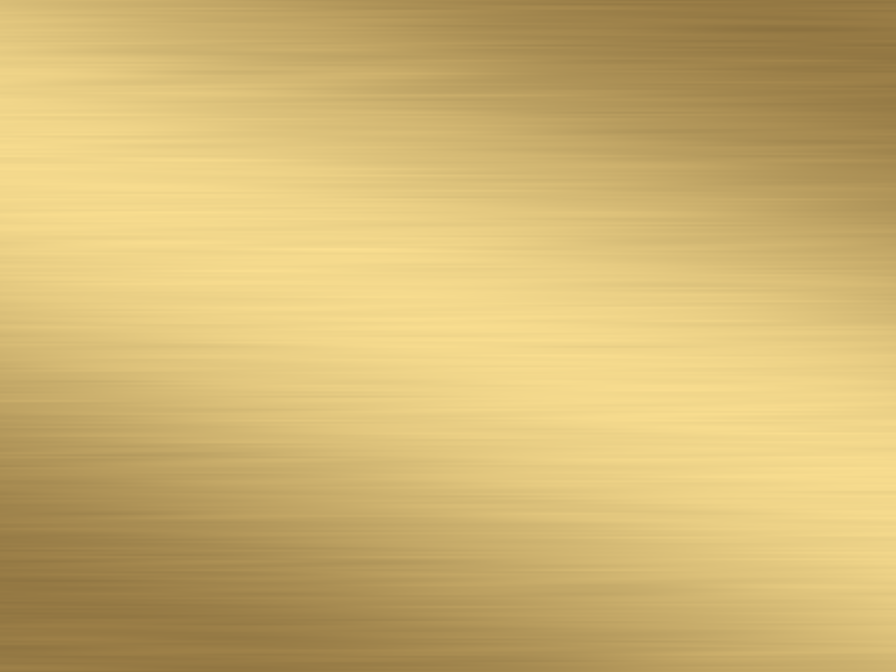
Write a Shadertoy shader that draws this texture.

```glsl
// Brushed golden metal: a wide diagonal sheen falls off as a cosine to bronze
// in two opposite corners. The horizontal grain is made of rows of layered
// sines with hashed phase and pitch, blended at several row densities.

const float PI = 3.14159265;
const vec3 BRONZE = vec3(0.585, 0.475, 0.265);
const vec3 PALE_GOLD = vec3(0.955, 0.850, 0.550);
const float SHEEN_SLOPE = 0.36;       // fall of the bright line per unit of x
const float SHEEN_HEIGHT = 0.52;      // bright line height at the centre
const float SHEEN_REACH = 0.67;       // vertical distance from bright to dark
const float GRAIN_DARK = 0.036;       // grain strength on bronze
const float GRAIN_BRIGHT = 0.018;     // grain strength on the highlight
const float FINE_ROWS = 310.0;        // rows per canvas height
const int GRAIN_LAYERS = 3;
const int SINES_PER_ROW = 3;

float hash(vec2 p) {
    vec3 q = fract(vec3(p.xyx) * 0.1031);
    q += dot(q, q.yzx + 33.33);
    return fract((q.x + q.y) * q.z);
}

// Slow waves along one brushed row, plus a constant tone for that row
float rowTone(float row, float x, float seed) {
    float tone = 0.8 * (hash(vec2(row, seed)) - 0.5);
    for (int i = 0; i < SINES_PER_ROW; i++) {
        float key = seed + 7.0 * float(i + 1);
        float phase = 2.0 * PI * hash(vec2(row, key));
        float pitch = mix(3.0, 15.0, hash(vec2(row, key + 3.0)));
        tone += 0.4 * sin(pitch * x + phase);
    }
    return tone;
}

// Neighbouring rows blended smoothly
float brushedRows(vec2 p, float rows, float seed) {
    float y = p.y * rows;
    float row = floor(y);
    float blend = smoothstep(0.0, 1.0, y - row);
    return mix(rowTone(row, p.x, seed), rowTone(row + 1.0, p.x, seed), blend);
}

// Fine to coarse layers; rows thinner than a pixel fade out
float grain(vec2 p) {
    float sum = 0.0;
    float rows = FINE_ROWS;
    float weight = 0.8;
    for (int i = 0; i < GRAIN_LAYERS; i++) {
        float visible = 1.0 - smoothstep(1.0, 2.0, rows / iResolution.y);
        sum += weight * visible * brushedRows(p, rows, 17.0 + 41.0 * float(i));
        rows *= 0.47;
        weight *= 0.75;
    }
    return sum;
}

void mainImage(out vec4 fragColor, in vec2 fragCoord) {
    vec2 p = fragCoord / iResolution.y;
    float centreX = 0.5 * iResolution.x / iResolution.y;

    // Diagonal sheen
    float offset = p.y - SHEEN_HEIGHT + SHEEN_SLOPE * (p.x - centreX);
    float sheen = 0.5 + 0.5 * cos(PI * offset / SHEEN_REACH);
    vec3 metal = mix(BRONZE, PALE_GOLD, sheen);

    // Brushed grain
    float strength = mix(GRAIN_DARK, GRAIN_BRIGHT, sheen);
    metal *= 1.0 + strength * grain(p);

    fragColor = vec4(clamp(metal, 0.0, 1.0), 1.0);
}
```
